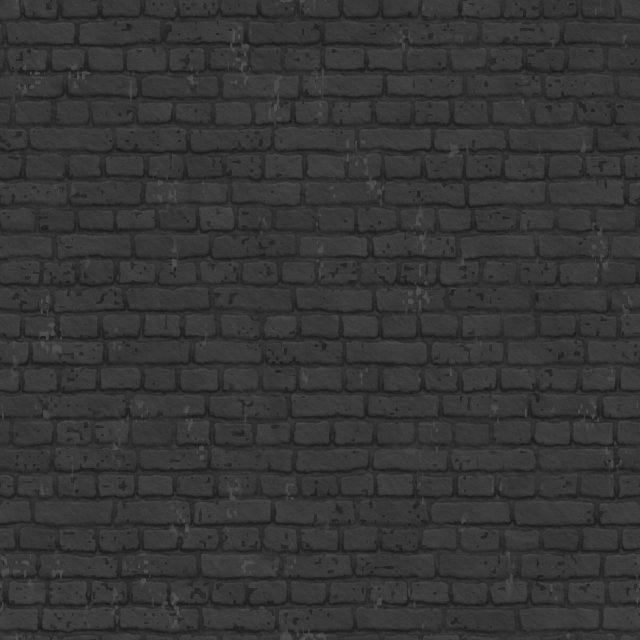
A WebGL 1 fragment shader for this texture:

```glsl
precision highp float;
// Dark painted brick wall: 24 courses alternating 8 long stretchers and 16 short headers.
// Each brick is a jittered rounded box with noise-worn edges; shadows, grain, pits and
// pale flecks are layered on top. All noise is periodic, so the wall tiles seamlessly.

uniform vec2 u_resolution;

const float COURSES = 24.0;
const float STRETCHERS = 8.0;
const float HEADERS = 16.0;
const float COURSE_SHIFT = 0.23;

const float BRICK_TONE = 0.228;
const float MORTAR_TONE = 0.208;
const float SHADOW_TONE = 0.128;
const float FLECK_TONE = 0.36;

float hash(vec2 p) {
    vec3 q = fract(vec3(p.xyx) * 0.1031);
    q += dot(q, q.yzx + 33.33);
    return fract((q.x + q.y) * q.z);
}

// Value noise over the unit square, repeating after "cells" lattice cells.
float noise(vec2 p, vec2 cells) {
    p *= cells;
    vec2 i = floor(p);
    vec2 f = fract(p);
    f = f * f * (3.0 - 2.0 * f);
    vec2 a = mod(i, cells);
    vec2 b = mod(i + 1.0, cells);
    return mix(mix(hash(a), hash(vec2(b.x, a.y)), f.x),
               mix(hash(vec2(a.x, b.y)), hash(b), f.x), f.y);
}

float fbm(vec2 p, float cells) {
    float sum = 0.0;
    float weight = 0.533;
    for (int i = 0; i < 4; i++) {
        sum += weight * noise(p, vec2(cells));
        cells *= 2.0;
        weight *= 0.5;
    }
    return sum;
}

float roundedBox(vec2 p, vec2 halfSize, float radius) {
    vec2 q = abs(p) - halfSize + radius;
    return length(max(q, 0.0)) + min(max(q.x, q.y), 0.0) - radius;
}

// Position of the joint left of brick i, in brick lengths.
float joint(float i, float row, float count) {
    return i + 0.13 * hash(vec2(mod(i, count), row + 40.0));
}

// Returns the position within a brick (xy), its half length (z) and its seed (w).
// Lengths are in course heights.
vec4 layBrick(vec2 p) {
    float v = p.y * COURSES - COURSE_SHIFT;
    float row = mod(floor(v), COURSES);
    float count = mix(STRETCHERS, HEADERS, mod(row, 2.0));
    float u = p.x * count + hash(vec2(row, 7.0));
    float i = floor(u);
    if (u < joint(i, row, count)) i -= 1.0;
    float left = joint(i, row, count);
    float right = joint(i + 1.0, row, count);
    float brickLength = COURSES / count;
    float x = (u - 0.5 * (left + right)) * brickLength;
    float seed = hash(vec2(mod(i, count) + 3.0, row + 80.0));
    return vec4(x, fract(v) - 0.55, 0.5 * (right - left) * brickLength, seed);
}

float brickTone(vec2 p, vec2 local, float edge, float seed) {
    float tone = BRICK_TONE + 0.022 * (seed - 0.5);
    tone += 0.05 * (fbm(p, 30.0) - 0.5);
    // Worn top rim catches light; the lower edge falls away.
    float rim = smoothstep(-0.13, -0.03, edge);
    tone += rim * 0.045 * smoothstep(0.15, 0.4, local.y) * noise(p, vec2(90.0));
    tone -= rim * 0.03 * smoothstep(-0.1, -0.4, local.y);
    // Small pits gathered in patches.
    float pits = smoothstep(0.74, 0.86, noise(p, vec2(150.0)));
    return tone - 0.07 * pits * smoothstep(0.45, 0.65, noise(p, vec2(26.0)));
}

float mortarTone(vec2 p, vec2 local, float edge) {
    float depth = smoothstep(0.35, 0.62, fbm(p, 16.0));
    float below = smoothstep(0.3, -0.38, local.y);
    float shadow = 1.0 - smoothstep(0.05, 0.18, edge);
    shadow *= mix(0.3, 1.0, below) * mix(0.55, 1.0, depth);
    float mortar = MORTAR_TONE + 0.07 * (fbm(p, 80.0) - 0.5);
    return mix(mortar, SHADOW_TONE, shadow);
}

void main() {
    vec2 p = gl_FragCoord.xy / u_resolution;
    float pixel = COURSES / min(u_resolution.x, u_resolution.y);

    // Uneven courses and chipped brick outlines.
    vec2 sway = vec2(fbm(p, 22.0), fbm(p + 0.37, 22.0)) - 0.5;
    vec4 brick = layBrick(p + sway * 0.009);
    float seed = brick.w;
    vec2 local = brick.xy;
    local.y += local.x * 0.05 * (fract(seed * 17.0) - 0.5);
    vec2 halfSize = vec2(brick.z - 0.08 - 0.03 * fract(seed * 31.0),
                         0.39 + 0.04 * (fract(seed * 53.0) - 0.5));
    float edge = roundedBox(local, halfSize, 0.11) + 0.13 * (fbm(p, 85.0) - 0.5);

    float softness = max(pixel, 0.03);
    float cover = 1.0 - smoothstep(-softness, softness, edge);
    float tone = mix(mortarTone(p, local, edge), brickTone(p, local, edge, seed), cover);

    // Embossed grain lit from above, then pale streaky flecks.
    tone += 0.09 * (fbm(p, 110.0) - fbm(p + vec2(0.001, 0.002), 110.0));
    float streak = smoothstep(0.74, 0.92, noise(p, vec2(44.0, 17.0)));
    float fleck = streak * smoothstep(0.56, 0.8, noise(p, vec2(230.0, 140.0)));
    tone = mix(tone, FLECK_TONE, 0.6 * fleck);

    gl_FragColor = vec4(vec3(tone), 1.0);
}
```
